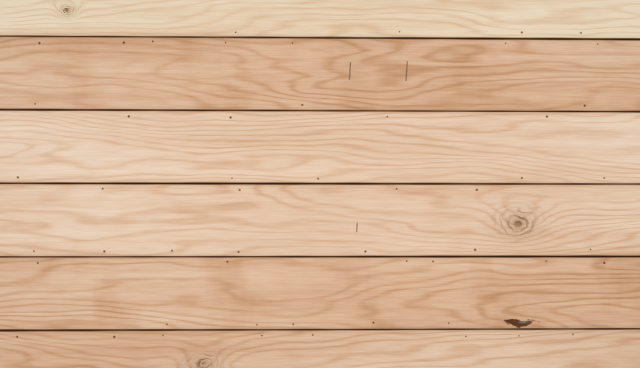
This texture is drawn by a Shadertoy shader. Its source:

```glsl
// Pale horizontal timber planks with flowing grain, knots, nail holes and dark seams.

const float PLANK_HEIGHT = 0.2;
const float FIRST_SEAM = 0.102;
const vec3 TAN = vec3(0.76, 0.575, 0.43);
const vec3 CREAM = vec3(0.92, 0.83, 0.74);
const vec3 WARM_MIDDLE = vec3(0.08, 0.045, 0.03);
const vec3 KNOT_BROWN = vec3(0.52, 0.38, 0.26);
const vec3 SEAM_DARK = vec3(0.18, 0.09, 0.04);

// Lightness of each plank, bottom to top
const float TONES[6] = float[6](0.47, 0.42, 0.68, 0.74, 0.38, 0.95);
// Strength of the upright stains on each plank
const float STAINS[6] = float[6](0.02, 0.17, 0.03, 0.02, 0.10, 0.01);
// Knots: centre and radius
const vec3 KNOTS[3] = vec3[3](vec3(1.41, 0.398, 0.060), vec3(0.55, 0.012, 0.048), vec3(0.18, 0.972, 0.022));
// Scratches: centre and half length
const vec3 SCRATCHES[3] = vec3[3](vec3(0.951, 0.807, 0.022), vec3(1.105, 0.807, 0.025), vec3(0.970, 0.382, 0.011));

float hash(vec2 p) {
    p = fract(p * vec2(0.1031, 0.1137));
    p += dot(p, p.yx + 33.33);
    return fract((p.x + p.y) * p.x * 17.0);
}

// Layered sines, roughly -1 to 1
float waves(vec2 p) {
    float sum = 0.0, amp = 0.5;
    for (int i = 0; i < 5; i++) {
        sum += amp * sin(p.x + 1.3 * sin(p.y + float(i)));
        p = mat2(0.8, 0.6, -0.6, 0.8) * p * 1.8 + 2.7;
        amp *= 0.52;
    }
    return sum;
}

// Distance to the nearest scattered cell point
float cellular(vec2 p) {
    vec2 cell = floor(p);
    float nearest = 2.0;
    for (int y = -1; y <= 1; y++)
        for (int x = -1; x <= 1; x++) {
            vec2 c = cell + vec2(x, y);
            vec2 site = c + vec2(hash(c + 50.0), hash(c + 171.0));
            nearest = min(nearest, length(p - site));
        }
    return nearest;
}

// Coverage of a disc or line, given its distance
float cover(float dist, float radius, float px) {
    return 1.0 - smoothstep(radius - px, radius + px, dist);
}

// Nail holes in a row along one plank edge
float nailRow(vec2 p, float edgeY, float seed, float px) {
    float cell = floor(p.x / 0.19);
    vec2 key = vec2(cell + 20.0, seed * 7.0 + 3.0);
    vec2 nail = vec2((cell + 0.15 + 0.7 * hash(key)) * 0.19, edgeY + 0.008 * (hash(key + 9.0) - 0.5));
    float size = 0.0012 + 0.0016 * hash(key + 31.0);
    return cover(length(p - nail), size, px) * step(hash(key + 77.0), 0.65);
}

// Growth lines: narrow late wood along contours of a warped height
float growthLines(float height) {
    float line = pow(0.5 + 0.5 * sin(6.2832 * height), 3.0);
    return mix(line, 0.31, smoothstep(0.25, 0.6, fwidth(height)));
}

void mainImage(out vec4 fragColor, in vec2 fragCoord) {
    float px = 1.0 / iResolution.y;
    vec2 p = fragCoord * px;

    // Planks, slightly out of parallel
    float level = p.y + 0.0098 * p.x * (p.y - 0.37);
    float row = (level - FIRST_SEAM) / PLANK_HEIGHT + 1.0;
    float id = floor(row), across = fract(row);
    int plank = clamp(int(id), 0, 5);
    float seed = id * 5.3 + 1.7;

    // Knots bend the grain and add ragged dark rings
    float bend = 0.0, knotStain = 0.0;
    for (int i = 0; i < 3; i++) {
        vec2 d = (p - KNOTS[i].xy) / (KNOTS[i].z * vec2(1.15, 0.85));
        float rough = waves(d * 5.0 + float(i));
        float r = length(d) + 0.12 * waves(d * 2.0 + float(i)) + 0.06 * rough;
        float ring = smoothstep(-0.2, 1.0, sin(r * 20.0 + 1.5 * rough));
        bend += 3.0 * exp(-0.7 * dot(d, d));
        knotStain += 0.16 * exp(-r * r) + (0.45 + 0.4 * rough) * ring * exp(-2.0 * r * r) + 0.5 * exp(-22.0 * r * r);
    }

    // Grain: broad figure, growth lines and short fibres
    float figure = waves(vec2(p.x * 1.9 + seed, across * 2.4 + seed * 1.7));
    float ripple = waves(vec2(p.x * 9.0 + seed, across * 7.0));
    float lines = growthLines(across * 7.0 + figure * 4.2 + ripple * 0.3 + bend);
    float streak = waves(vec2(p.x * 2.5 + seed * 3.0, across * 24.0 + ripple * 0.5));
    float fibre = cellular(vec2(p.x * 14.0, level * 155.0) + seed);
    float blotch = waves(vec2(p.x * 3.1 - seed, across * 3.0 + seed));
    float lineStrength = 0.25 + 0.11 * waves(vec2(p.x * 4.0 + seed, across * 4.0 - seed));

    // Upright stains
    float bands = waves(vec2(p.x * 17.0 + seed * 4.0, across * 1.2));
    float stain = STAINS[plank] * smoothstep(0.0, 0.9, bands) * (0.7 + 0.3 * streak);

    float tone = TONES[plank] + 0.17 * blotch + 0.10 * streak;
    tone -= lineStrength * (lines - 0.31) + 0.19 * (fibre - 0.45) + 1.6 * stain;
    tone -= 0.12 * exp(-18.0 * min(across, 1.0 - across));
    tone = clamp(tone, -0.3, 1.1);
    vec3 color = mix(TAN, CREAM, tone) + WARM_MIDDLE * max(tone * (1.0 - tone), 0.0);
    color *= mix(vec3(1.0), vec3(0.99, 1.0, 0.97), step(4.5, id));
    color = mix(color, KNOT_BROWN, clamp(knotStain, 0.0, 0.9));

    // Scratches
    for (int i = 0; i < 3; i++) {
        vec2 d = p - SCRATCHES[i].xy;
        d.x -= 0.06 * d.y;
        d.y -= clamp(d.y, -SCRATCHES[i].z, SCRATCHES[i].z);
        color = mix(color, KNOT_BROWN * 0.7, 0.7 * cover(length(d), 0.0013, px));
    }

    // Chipped hollow with a grey heart
    vec2 chip = (p - vec2(1.415, 0.123)) / vec2(0.052, 0.013);
    float chipDist = length(chip) + 0.5 * waves(chip * vec2(4.0, 2.0));
    color = mix(color, SEAM_DARK * 1.5, 0.8 * (1.0 - smoothstep(0.45, 0.85, chipDist)));
    color = mix(color, vec3(0.48, 0.49, 0.50), 0.8 * (1.0 - smoothstep(0.1, 0.35, length(chip - vec2(0.1, 0.1)))));

    // Nail holes beside both edges
    float seamBelow = p.y - across * PLANK_HEIGHT;
    float nails = 0.0;
    for (int i = 0; i < 2; i++) {
        float edgeY = seamBelow + (i == 0 ? 0.016 : PLANK_HEIGHT - 0.016);
        nails = max(nails, nailRow(p, edgeY, id * 2.0 + float(i), px));
    }
    color = mix(color, SEAM_DARK * 1.5, 0.75 * nails);

    // Seams of uneven width with a soft brown shadow
    float seamId = floor(row + 0.5);
    float seamDist = abs(row - seamId) * PLANK_HEIGHT;
    float seamWidth = 0.0019 + 0.0006 * sin(p.x * 2.3 + seamId * 2.1) + 0.0003 * sin(p.x * 31.0 + seamId);
    color = mix(color, KNOT_BROWN, 0.55 * exp(-seamDist * 280.0));
    color = mix(color, SEAM_DARK, 0.92 * cover(seamDist, seamWidth, px));

    // Gentle darkening towards the corners
    vec2 corner = fragCoord / iResolution.xy - 0.5;
    color *= 1.01 - 0.09 * dot(corner, corner);
    fragColor = vec4(clamp(color, 0.0, 1.0), 1.0);
}
```
